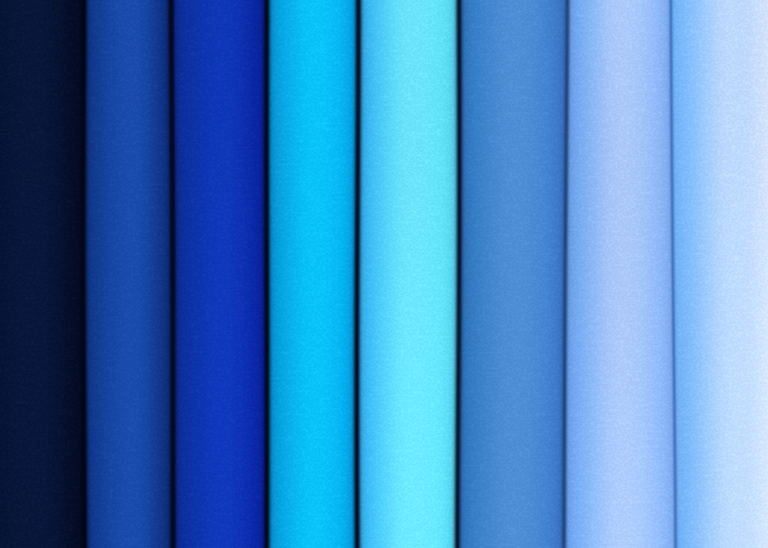
A WebGL 2 fragment shader for this texture:

```glsl
#version 300 es
precision highp float;
// Eight upright folds of cotton cloth in a row, running from navy to pale blue.
// Each fold blends three tones across its width and sinks into soft shadowed
// seams; layered sines and cellular noise give the fine woven grain.

uniform vec2 u_resolution;
out vec4 fragColor;

const int FOLDS = 8;

// Seam positions across the canvas: x at the bottom, x at the top
const vec2 SEAMS[9] = vec2[9](
    vec2(-0.03, -0.03), vec2(0.110, 0.109), vec2(0.226, 0.223),
    vec2(0.347, 0.348), vec2(0.465, 0.466), vec2(0.596, 0.598),
    vec2(0.734, 0.739), vec2(0.880, 0.873), vec2(1.03, 1.03));

// Cloth tones at the left side, the crown and the right side of each fold
const vec3 LEFT_TONE[8] = vec3[8](
    vec3(0.03, 0.07, 0.20), vec3(0.07, 0.23, 0.57),
    vec3(0.05, 0.19, 0.62), vec3(0.03, 0.63, 0.88),
    vec3(0.22, 0.74, 0.98), vec3(0.20, 0.49, 0.78),
    vec3(0.45, 0.67, 0.96), vec3(0.46, 0.72, 0.99));
const vec3 CROWN_TONE[8] = vec3[8](
    vec3(0.03, 0.09, 0.23), vec3(0.10, 0.30, 0.68),
    vec3(0.06, 0.22, 0.73), vec3(0.04, 0.77, 0.98),
    vec3(0.43, 0.91, 1.00), vec3(0.31, 0.56, 0.84),
    vec3(0.68, 0.80, 0.99), vec3(0.75, 0.86, 1.00));
const vec3 RIGHT_TONE[8] = vec3[8](
    vec3(0.02, 0.05, 0.15), vec3(0.06, 0.20, 0.53),
    vec3(0.04, 0.15, 0.66), vec3(0.02, 0.70, 0.96),
    vec3(0.38, 0.92, 1.00), vec3(0.25, 0.50, 0.82),
    vec3(0.55, 0.73, 0.99), vec3(0.91, 0.94, 1.00));

vec2 hash2(vec2 p) {
    vec3 q = fract(vec3(p.xyx) * vec3(0.1031, 0.1030, 0.0973));
    q += dot(q, q.yzx + 33.33);
    return fract((q.xx + q.yz) * q.zy);
}

// Distance to the nearest scattered point
float cellular(vec2 p) {
    vec2 cell = floor(p), local = fract(p);
    float nearest = 2.0;
    for (int j = -1; j <= 1; j++)
        for (int i = -1; i <= 1; i++) {
            vec2 offset = vec2(i, j);
            nearest = min(nearest, length(offset + hash2(cell + offset) - local));
        }
    return nearest;
}

// Seam x at height y, with a slight lean and a slow sway
float seamX(int i, float y) {
    float sway = 0.0007 * sin(y * 5.0 + float(i) * 2.3);
    return mix(SEAMS[i].x, SEAMS[i].y, smoothstep(0.0, 1.0, y)) + sway;
}

// Thread relief around zero: random grain, short slubs and a trace of yarns
float weave(vec2 p) {
    float yarns = sin(p.x * 720.0 + 2.0 * sin(p.y * 61.0)) * sin(p.y * 790.0 + 2.0 * sin(p.x * 53.0));
    float grain = cellular(p * vec2(185.0, 215.0)) - 0.47;
    float slubs = cellular(p * vec2(32.0, 140.0)) - 0.47;
    return 0.10 * yarns + 0.95 * grain + 0.35 * slubs;
}

// How far a seam has paled from black to blue: 0 for dark cloth, up to 1
float seamPaleness(int seam) {
    return smoothstep(4.5, 7.3, float(seam));
}

void main() {
    vec2 uv = gl_FragCoord.xy / u_resolution;
    vec2 cloth = vec2(uv.x * u_resolution.x / u_resolution.y, uv.y);

    // Find the fold under this point
    int fold = 0;
    for (int i = 1; i < FOLDS; i++)
        if (uv.x > seamX(i, uv.y)) fold = i;
    float leftGap = uv.x - seamX(fold, uv.y);
    float rightGap = seamX(fold + 1, uv.y) - uv.x;
    float across = leftGap / (leftGap + rightGap);

    // Rounded shading from left through crown to right
    vec3 color = mix(LEFT_TONE[fold], CROWN_TONE[fold], smoothstep(0.0, 0.52, across));
    color = mix(color, RIGHT_TONE[fold], smoothstep(0.56, 1.0, across));

    // Weave, and broad faint unevenness in the light
    float light = dot(color, vec3(0.25, 0.55, 0.20));
    color += weave(cloth + float(fold) * 3.7) * (0.025 + 0.04 * light);
    color *= 1.0 + 0.015 * sin(cloth.y * 4.1 + float(fold) * 1.9) * sin(cloth.x * 9.0 + 1.0);

    // Shadow rolling into the seams, fainter between pale folds
    float paleLeft = seamPaleness(fold), paleRight = seamPaleness(fold + 1);
    float shadow = 0.34 * exp(-leftGap / 0.007) * (1.0 - 0.8 * paleLeft)
                 + 0.40 * exp(-rightGap / 0.008) * (1.0 - 0.6 * paleRight);
    color *= 1.0 - shadow * vec3(1.0, 0.85, 0.65);

    // Soft gap, the same from both sides so that it runs unbroken
    bool nearLeft = leftGap < rightGap;
    float pale = nearLeft ? paleLeft : paleRight;
    float reach = min(leftGap, rightGap) / mix(0.0040, 0.0024, pale);
    vec3 gapColor = mix(vec3(0.005, 0.02, 0.08), vec3(0.22, 0.42, 0.74), pale);
    color = mix(color, gapColor, mix(0.95, 0.75, pale) * exp(-reach * reach));

    fragColor = vec4(clamp(color, 0.0, 1.0), 1.0);
}
```
